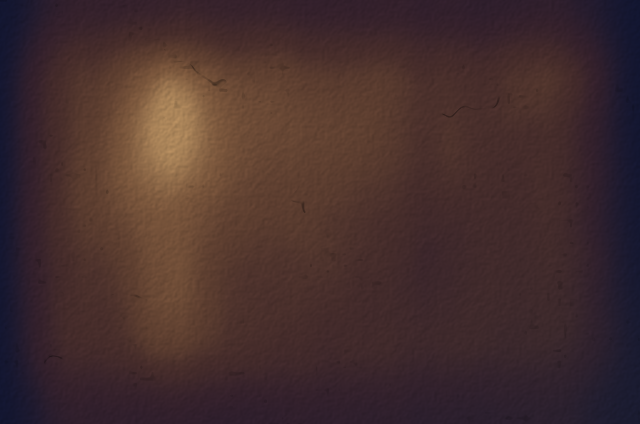
Write a Shadertoy shader that draws this texture.

```glsl
// Weathered plaster wall lit by a warm elongated glow at the upper left.
// Soft gaussian lights and an edge falloff drive a navy-to-gold colour ramp;
// embossed value noise gives the grain, and wobbling segments the cracks.

float hash(vec2 p) {
    vec3 q = fract(p.xyx * vec3(0.1031, 0.103, 0.0973));
    q += dot(q, q.yzx + 33.33);
    return fract((q.x + q.y) * q.z);
}

float noise(vec2 p) {
    vec2 cell = floor(p), f = fract(p);
    f = f * f * (3.0 - 2.0 * f);
    return mix(mix(hash(cell), hash(cell + vec2(1, 0)), f.x),
               mix(hash(cell + vec2(0, 1)), hash(cell + 1.0), f.x), f.y);
}

float fbm(vec2 p) {
    float sum = 0.0, amp = 0.5;
    for (int i = 0; i < 5; i++) {
        sum += amp * noise(p);
        p = mat2(1.6, 1.2, -1.2, 1.6) * p + 7.3;
        amp *= 0.5;
    }
    return sum;
}

float blob(vec2 p, vec2 center, vec2 radius) {
    vec2 d = (p - center) / radius;
    return exp(-dot(d, d));
}

float plasterHeight(vec2 p) {
    return 0.3 * noise(p * 55.0) + 0.45 * noise(p * 105.0 + 3.7) + 0.35 * noise(p * 170.0 + 9.1);
}

// Thin dark line from a to b, bent and broken up by noise
float crack(vec2 p, vec2 a, vec2 b) {
    vec2 q = p + 0.035 * (vec2(noise(p * 32.0), noise(p * 32.0 + 40.0)) - 0.5);
    vec2 ab = b - a;
    float t = clamp(dot(q - a, ab) / dot(ab, ab), 0.0, 1.0);
    float d = length(q - a - ab * t);
    return (1.0 - smoothstep(0.0005, 0.0035, d)) * smoothstep(0.25, 0.65, noise(p * 45.0 + 11.0));
}

vec3 wallColor(float light) {
    vec3 c = mix(vec3(0.07, 0.085, 0.19), vec3(0.20, 0.125, 0.17), smoothstep(0.0, 0.24, light));
    c = mix(c, vec3(0.27, 0.17, 0.165), smoothstep(0.2, 0.4, light));
    c = mix(c, vec3(0.36, 0.24, 0.185), smoothstep(0.37, 0.57, light));
    c = mix(c, vec3(0.47, 0.33, 0.23), smoothstep(0.53, 0.75, light));
    return mix(c, vec3(0.67, 0.52, 0.35), smoothstep(0.7, 1.0, light));
}

void mainImage(out vec4 fragColor, in vec2 fragCoord) {
    vec2 uv = fragCoord / iResolution.xy;
    vec2 p = fragCoord / iResolution.y;

    // Broad light, bright core, lower streak and side patch
    float light = 0.36;
    light += 0.20 * blob(uv, vec2(0.36, 0.62), vec2(0.30, 0.35));
    light += 0.27 * blob(uv, vec2(0.25, 0.66), vec2(0.11, 0.24));
    light += 0.20 * blob(uv, vec2(0.265, 0.73), vec2(0.05, 0.14));
    light += 0.19 * blob(uv, vec2(0.27, 0.27), vec2(0.07, 0.20));
    light += 0.08 * blob(uv, vec2(0.55, 0.72), vec2(0.25, 0.18));
    light += 0.13 * blob(uv, vec2(0.85, 0.80), vec2(0.09, 0.11));
    light -= 0.07 * blob(uv, vec2(0.68, 0.38), vec2(0.12, 0.20));

    // Cloudy stains and faint vertical streaks
    light += 0.14 * (fbm(p * 4.0 + 2.0) - 0.48);
    light += 0.06 * (fbm(p * vec2(14.0, 2.5) + 20.0) - 0.48);

    // Falloff at the edges, strongest on the two sides
    light *= smoothstep(-0.03, 0.13, uv.x) * smoothstep(-0.03, 0.15, 1.0 - uv.x);
    light *= mix(0.5, 1.0, smoothstep(0.0, 0.22, uv.y));
    light *= mix(0.55, 1.0, smoothstep(0.0, 0.20, 1.0 - uv.y));

    vec3 color = wallColor(light);
    color = mix(color, vec3(0.15, 0.14, 0.19), 0.4 * blob(uv, vec2(1.0, 0.0), vec2(0.35, 0.4)));

    // Embossed grain lit from the upper left
    float relief = plasterHeight(p) - plasterHeight(p + vec2(-0.003, 0.003));
    color *= 1.0 + 0.24 * relief;

    // Scattered pits, then the cracks
    float pits = smoothstep(0.80, 0.95, noise(p * 75.0 + 50.0)) * smoothstep(0.5, 0.7, fbm(p * 9.0));
    float cracks = crack(p, vec2(0.39, 0.87), vec2(0.52, 0.79));
    cracks = max(cracks, crack(p, vec2(1.05, 0.735), vec2(1.21, 0.77)));
    cracks = max(cracks, crack(p, vec2(0.26, 0.31), vec2(0.355, 0.302)));
    cracks = max(cracks, crack(p, vec2(0.10, 0.15), vec2(0.165, 0.149)));
    cracks = max(cracks, crack(p, vec2(0.70, 0.55), vec2(0.725, 0.515)));
    color *= 1.0 - 0.15 * pits - 0.3 * cracks;

    fragColor = vec4(color, 1.0);
}
```
